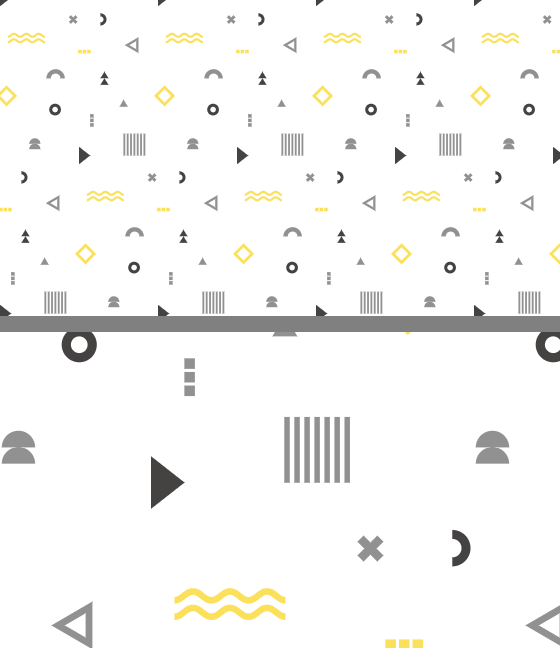
Top, the full canvas; bottom, a detail of the centre.
Give the GLSL for this pattern, as a Shadertoy shader.

```glsl
// Memphis-style scatter of small grey, charcoal and yellow shapes in a half-drop repeat on white.

const float TILE = 216.0;        // tile side; the canvas is two tiles high
const float ROW_OFFSET = 202.0;  // places row seams where no shape crosses
const vec3 PAPER    = vec3(1.0);
const vec3 GREY     = vec3(0.57);
const vec3 CHARCOAL = vec3(0.27, 0.26, 0.26);
const vec3 YELLOW   = vec3(0.985, 0.88, 0.36);

// Position relative to a shape's anchor, wrapped across the tile.
vec2 place(vec2 p, vec2 anchor) {
    vec2 q = p - anchor;
    q.x = mod(q.x + 0.5 * TILE, TILE) - 0.5 * TILE;
    return q;
}

vec2 rotate45(vec2 p) {
    return vec2(p.x + p.y, p.y - p.x) * 0.70710678;
}

float box(vec2 p, vec2 halfSize) {
    vec2 d = abs(p) - halfSize;
    return max(d.x, d.y);
}

float ring(vec2 p, float inner, float outer) {
    float r = length(p);
    return max(r - outer, inner - r);
}

// Hollow band of the given width just inside an outline.
float inset(float d, float width) {
    return max(d, -d - width);
}

// Base centred on the origin, apex pointing up.
float triangle(vec2 p, float halfBase, float height) {
    vec2 slope = normalize(vec2(height, halfBase));
    return max(-p.y, dot(vec2(abs(p.x), p.y - height), slope));
}

float dome(vec2 p, float radius) {
    return max(length(p) - radius, -p.y);
}

float diagonalCross(vec2 p, float halfLength, float halfWidth) {
    vec2 q = rotate45(p);
    return min(box(q, vec2(halfLength, halfWidth)), box(q, vec2(halfWidth, halfLength)));
}

// Row of equal boxes along x, count is odd.
float boxRow(vec2 p, float count, float pitch, vec2 halfSize) {
    float limit = 0.5 * (count - 1.0);
    p.x -= pitch * clamp(round(p.x / pitch), -limit, limit);
    return box(p, halfSize);
}

float wave(vec2 p, float period, float amplitude, float halfWidth) {
    float k = 6.2831853 / period;
    float slope = amplitude * k * sin(k * p.x);
    float d = abs(p.y - amplitude * cos(k * p.x)) / sqrt(1.0 + slope * slope);
    return max(d - halfWidth, abs(p.x) - 1.5 * period);
}

float greyShapes(vec2 p) {
    float d = diagonalCross(place(p, vec2(100.0, 203.3)), 6.4, 2.0);
    vec2 q = place(p, vec2(183.1, 168.3));
    d = min(d, inset(triangle(vec2(q.y, 6.2 - q.x), 10.9, 18.7), 3.1));
    q = place(p, vec2(76.0, 122.8));
    d = min(d, max(ring(q, 6.6, 12.6), -q.y));
    d = min(d, triangle(place(p, vec2(169.0, 84.0)), 5.7, 10.0));
    d = min(d, boxRow(place(p, vec2(125.6, 65.4)).yx, 3.0, 6.2, vec2(2.4)));
    q = place(p, vec2(47.6, 26.0));
    d = min(d, min(dome(q, 7.6), dome(q - vec2(0.0, 7.4), 7.6)));
    return min(d, boxRow(place(p, vec2(183.7, 32.3)), 7.0, 4.57, vec2(1.25, 15.0)));
}

float charcoalShapes(vec2 p) {
    vec2 q = place(p, vec2(137.3, 203.5));
    float d = max(ring(q, 4.2, 8.3), -q.x);
    q = place(p, vec2(142.8, 114.0));
    d = min(d, min(triangle(q, 5.6, 9.0), triangle(q - vec2(0.0, 9.0), 5.6, 9.0)));
    d = min(d, ring(place(p, vec2(75.3, 80.2)), 3.8, 8.0));
    return min(d, triangle(place(p, vec2(108.0, 17.4)).yx, 12.0, 15.3));
}

float yellowShapes(vec2 p) {
    vec2 q = place(p, vec2(36.0, 178.0));
    vec2 gap = vec2(0.0, 3.75);
    float d = min(wave(q - gap, 16.87, 2.0, 1.5), wave(q + gap, 16.87, 2.0, 1.5));
    d = min(d, boxRow(place(p, vec2(115.4, 159.5)), 3.0, 6.2, vec2(2.4)));
    q = rotate45(place(p, vec2(9.0, 99.0)));
    return min(d, inset(box(q, vec2(10.2)), 3.8));
}

vec3 paint(vec3 base, vec3 ink, float d, float pixel) {
    return mix(base, ink, clamp(0.5 - d / pixel, 0.0, 1.0));
}

void mainImage(out vec4 fragColor, in vec2 fragCoord) {
    float pixel = 2.0 * TILE / iResolution.y;
    vec2 p = fragCoord * pixel;

    // Each row slides half a tile against its neighbour.
    p.y -= ROW_OFFSET;
    float row = floor(p.y / TILE);
    p -= row * vec2(0.5 * TILE, TILE);

    vec3 color = paint(PAPER, GREY, greyShapes(p), pixel);
    color = paint(color, CHARCOAL, charcoalShapes(p), pixel);
    color = paint(color, YELLOW, yellowShapes(p), pixel);
    fragColor = vec4(color, 1.0);
}
```
